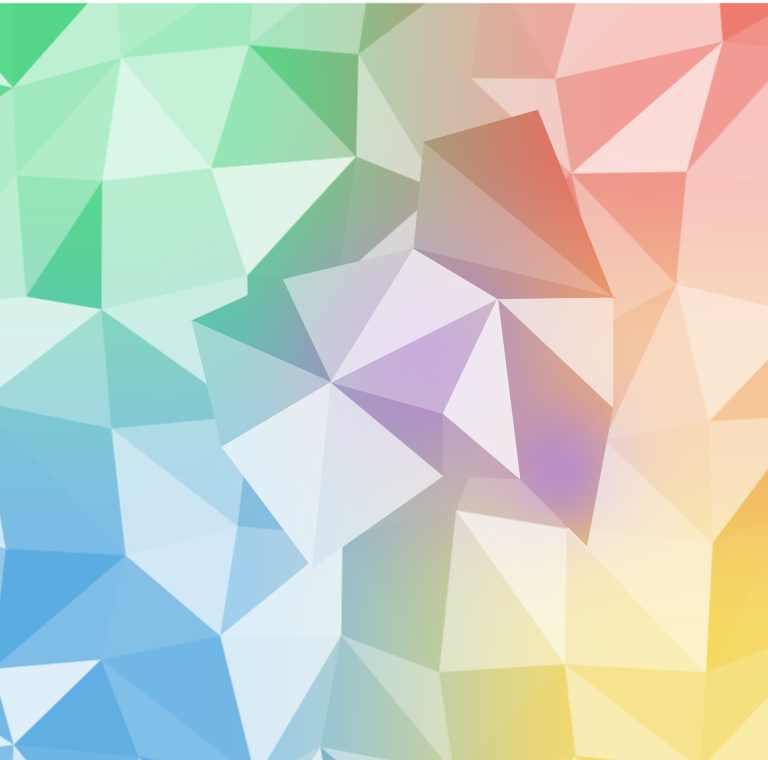
A WebGL 1 fragment shader for this background:

```glsl
precision highp float;
uniform vec2 u_resolution;

#define GRID 6.6
#define JITTER 0.5
#define SEED 7.3
#define MESH_WHITE 0.82
#define BLUE vec3(0.35, 0.67, 0.88)
#define GREEN vec3(0.33, 0.84, 0.54)
#define YELLOW vec3(0.95, 0.82, 0.27)
#define ORANGE vec3(0.94, 0.65, 0.37)
#define RED vec3(0.92, 0.41, 0.36)
#define PURPLE vec3(0.67, 0.48, 0.79)

float hash(vec2 v) {
  return fract(sin(dot(v + SEED, vec2(127.1, 311.7))) * 43758.55);
}

// Signed distance to the line through a and b
float edgeDistance(vec2 p, vec2 a, vec2 b) {
  vec2 d = b - a;
  return (d.x * (p.y - a.y) - d.y * (p.x - a.x)) / length(d);
}

// Antialiased triangle, valid for either winding
float triangle(vec2 p, vec2 a, vec2 b, vec2 c, float pixel) {
  float winding = sign(edgeDistance(c, a, b));
  float inner = min(winding * edgeDistance(p, a, b),
                min(winding * edgeDistance(p, b, c),
                    winding * edgeDistance(p, c, a)));
  return smoothstep(-pixel, 0.25 * pixel, inner);
}

// Jittered lattice vertex
vec2 vertex(vec2 id) {
  return id + JITTER * (vec2(hash(id), hash(id + 41.7)) - 0.5);
}

// Whiteness of the random triangle mesh
float meshWhite(vec2 p, float pixel) {
  vec2 q = p * GRID;
  float sum = 0.0;
  float total = 0.0001;
  for (int j = -1; j <= 1; j++) {
    for (int i = -1; i <= 1; i++) {
      vec2 id = floor(q) + vec2(float(i), float(j));
      vec2 a = vertex(id);
      vec2 b = vertex(id + vec2(1.0, 0.0));
      vec2 c = vertex(id + vec2(1.0, 1.0));
      vec2 d = vertex(id + vec2(0.0, 1.0));
      bool flip = hash(id + 5.9) > 0.5;
      float first = triangle(q, a, b, flip ? d : c, pixel * GRID);
      float second = triangle(q, flip ? b : a, c, d, pixel * GRID);
      sum += first * hash(id + 13.1) + second * hash(id + 29.4);
      total += first + second;
    }
  }
  return MESH_WHITE * sum / total;
}

// Large facets fanned around the central hub
float focalWhite(vec2 p, float white, float pixel) {
  vec2 hub = vec2(0.431, 0.497);
  vec2 west = vec2(0.250, 0.578);
  vec2 northWest = vec2(0.368, 0.632);
  vec2 north = vec2(0.539, 0.673);
  vec2 peak = vec2(0.648, 0.607);
  vec2 fold = vec2(0.577, 0.456);
  vec2 notch = vec2(0.577, 0.374);
  vec2 tip = vec2(0.677, 0.370);
  vec2 east = vec2(0.798, 0.609);
  vec2 eastLow = vec2(0.798, 0.464);
  vec2 southEast = vec2(0.764, 0.282);
  vec2 south = vec2(0.407, 0.253);
  vec2 southWest = vec2(0.289, 0.412);
  vec2 ridge = vec2(0.552, 0.813);
  vec2 crown = vec2(0.700, 0.855);
  white = mix(white, 0.48, triangle(p, hub, northWest, north, pixel));
  white = mix(white, 0.03, triangle(p, hub, northWest, west, pixel));
  white = mix(white, 0.40, triangle(p, hub, west, southWest, pixel));
  white = mix(white, 0.80, triangle(p, hub, southWest, south, pixel));
  white = mix(white, 0.70, triangle(p, hub, south, notch, pixel));
  white = mix(white, 0.10, triangle(p, hub, notch, fold, pixel));
  white = mix(white, 0.36, triangle(p, hub, fold, peak, pixel));
  white = mix(white, 0.74, triangle(p, hub, peak, north, pixel));
  white = mix(white, 0.20, triangle(p, fold, notch, tip, pixel));
  white = mix(white, 0.10, triangle(p, peak, tip, eastLow, pixel));
  white = mix(white, 0.80, triangle(p, peak, fold, tip, pixel));
  white = mix(white, 0.68, triangle(p, peak, east, eastLow, pixel));
  white = mix(white, 0.12, triangle(p, tip, eastLow, southEast, pixel));
  white = mix(white, 0.22, triangle(p, north, ridge, east, pixel));
  white = mix(white, 0.05, triangle(p, north, peak, east, pixel));
  return mix(white, 0.02, triangle(p, ridge, crown, east, pixel));
}

float glow(vec2 p, vec2 center, float radius) {
  vec2 d = (p - center) / radius;
  return exp(-dot(d, d));
}

// Smooth colour wheel beneath the facets
vec3 baseColor(vec2 p) {
  vec3 left = mix(BLUE, GREEN, smoothstep(0.25, 0.8, p.y));
  vec3 right = mix(YELLOW, ORANGE, smoothstep(0.15, 0.5, p.y));
  right = mix(right, RED, smoothstep(0.52, 0.82, p.y));
  vec3 color = mix(left, right, smoothstep(0.27, 0.82, p.x));
  color = mix(color, PURPLE, 0.95 * glow(p, vec2(0.55, 0.53), 0.17));
  return mix(color, PURPLE, 0.9 * glow(p, vec2(0.73, 0.38), 0.09));
}

void main() {
  vec2 p = gl_FragCoord.xy / u_resolution;
  float pixel = 1.0 / min(u_resolution.x, u_resolution.y);
  float white = focalWhite(p, meshWhite(p, pixel), pixel);
  // Thin pale strip along the top
  white = mix(white, 1.0, smoothstep(0.996 - pixel, 0.996 + pixel, p.y));
  gl_FragColor = vec4(mix(baseColor(p), vec3(1.0), white), 1.0);
}
```
